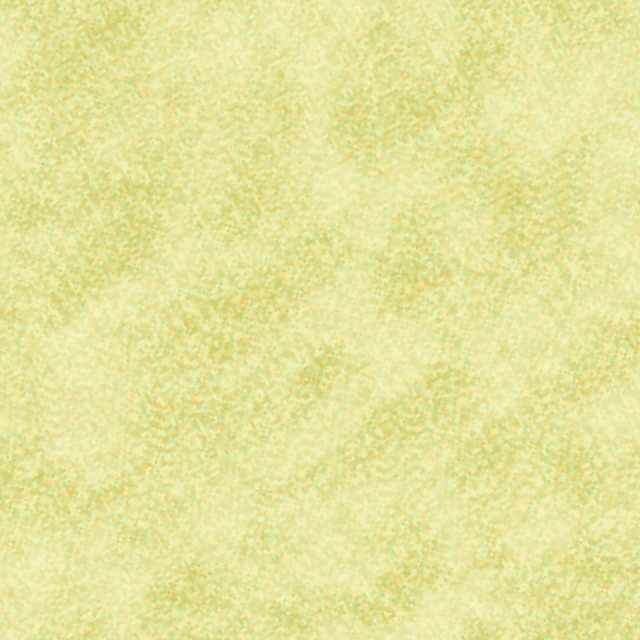
A WebGL 1 fragment shader for this texture:

```glsl
precision highp float;
// Pale yellow-green mottled paper: soft diagonal clouds from layered value noise,
// a fine green and orange grain that deepens in the darker clouds,
// and small peach flecks scattered over the lighter ones.
uniform vec2 u_resolution;

float hash(vec2 p) {
  return fract(sin(dot(p, vec2(127.1, 311.7))) * 43758.5453);
}

float valueNoise(vec2 p) {
  vec2 cell = floor(p);
  vec2 f = fract(p);
  f = f * f * (3.0 - 2.0 * f);
  float low = mix(hash(cell), hash(cell + vec2(1.0, 0.0)), f.x);
  float high = mix(hash(cell + vec2(0.0, 1.0)), hash(cell + vec2(1.0, 1.0)), f.x);
  return mix(low, high, f.y);
}

vec2 turn(vec2 p, float angle) {
  float c = cos(angle);
  float s = sin(angle);
  return vec2(c * p.x + s * p.y, c * p.y - s * p.x);
}

// Layered noise, stretched a little towards the upper right
float clouds(vec2 uv) {
  vec2 p = turn(uv, 0.7) * vec2(10.5, 14.5) + 17.0;
  float sum = 0.0;
  float weight = 0.48;
  for (int i = 0; i < 4; i++) {
    sum += weight * valueNoise(p);
    p = turn(p, 0.64) * 2.03 + 11.3;
    weight *= 0.57;
  }
  return sum;
}

// Coverage of short slanted flecks, one at most per grid cell
float flecks(vec2 uv, float count, float share, float seed) {
  vec2 p = turn(uv, 0.4) * count;
  vec2 cell = floor(p) + seed;
  vec2 center = 0.4 + 0.2 * vec2(hash(cell + 3.1), hash(cell + 7.7));
  float angle = hash(cell + 5.3) < 0.6 ? 0.4 : -1.2;
  vec2 q = turn(fract(p) - center, angle);
  float size = mix(0.75, 1.0, hash(cell + 9.2));
  float shape = 1.0 - smoothstep(0.12, 0.4, length(q * vec2(1.0, 1.5)) / size);
  return shape * step(1.0 - share, hash(cell));
}

void main() {
  vec2 uv = gl_FragCoord.xy / u_resolution.y;
  float cloud = clouds(uv) - 0.5;
  float light = smoothstep(-0.15, 0.18, cloud);

  // Base tone follows the clouds, blue varying most; highlights stay muted
  float tone = cloud - 0.9 * max(cloud, 0.0) * max(cloud, 0.0);
  vec3 color = vec3(0.903, 0.899, 0.62) + tone * vec3(0.12, 0.13, 0.3);

  // Fine grain in brightness and in hue, on turned grids
  float grain = valueNoise(turn(uv, 0.5) * 195.0 + 40.0) - 0.5;
  float tint = valueNoise(turn(uv, 1.1) * 170.0 + 91.0) - 0.5;
  float strength = mix(1.35, 0.75, light);
  color += grain * strength * vec3(0.105, 0.095, 0.17);
  color += tint * strength * vec3(0.055, -0.035, -0.07);

  // Olive pits in the dark clouds, peach flecks in the light ones
  float pits = flecks(uv, 110.0, 0.22, 60.0) * (1.0 - 0.8 * light);
  color = mix(color, vec3(0.76, 0.76, 0.38), 0.5 * pits);
  float peach = flecks(uv, 85.0, 0.24, 20.0) * smoothstep(-0.02, 0.13, cloud);
  color = mix(color, vec3(0.99, 0.87, 0.67), 0.75 * peach);

  gl_FragColor = vec4(clamp(color, 0.0, 1.0), 1.0);
}
```
